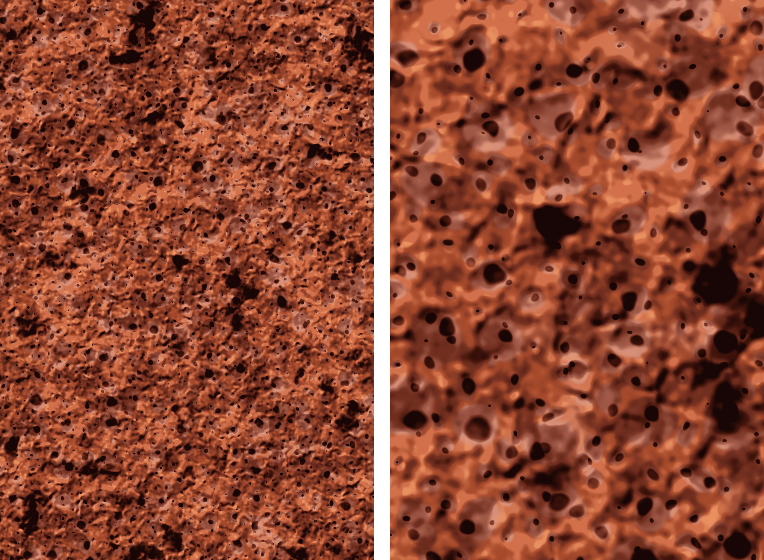
Left: the whole. Right: its middle third, enlarged.
This texture is drawn by a Shadertoy shader. Its source:

```glsl
const vec3 VOID_BLACK = vec3(0.09, 0.025, 0.018);
const vec3 DEEP_BROWN = vec3(0.24, 0.07, 0.04);
const vec3 RED_BROWN = vec3(0.44, 0.18, 0.12);
const vec3 RUST = vec3(0.65, 0.29, 0.17);
const vec3 ORANGE = vec3(0.82, 0.44, 0.29);
const vec3 MAUVE = vec3(0.62, 0.34, 0.27);
const vec3 PALE_PINK = vec3(0.84, 0.56, 0.47);
const vec3 SPARKLE = vec3(0.96, 0.63, 0.42);

const vec2 LIGHT_DIR = vec2(-0.45, 0.89);
const float LIGHT_STEP = 0.004;
const float RELIEF = 1.35;
const float HEIGHT_CONTRAST = 0.72;
const float BRIGHTNESS = 0.56;
const float GRAIN = 0.36;
const float LARGE_PITS = 23.0;
const float SMALL_PITS = 50.0;
const mat2 TURN = mat2(0.8, 0.6, -0.6, 0.8);

float hash(vec2 p) {
    vec3 q = fract(p.xyx * 0.1031);
    q += dot(q, q.yzx + 33.33);
    return fract((q.x + q.y) * q.z);
}

float noise(vec2 p) {
    vec2 cell = floor(p), f = fract(p);
    f = f * f * (3.0 - 2.0 * f);
    float low = mix(hash(cell), hash(cell + vec2(1, 0)), f.x);
    float high = mix(hash(cell + vec2(0, 1)), hash(cell + vec2(1, 1)), f.x);
    return mix(low, high, f.y);
}

// Ragged displacement that breaks up every outline
vec2 crumble(vec2 p) {
    vec2 coarse = vec2(noise(p * 48.0), noise(p * 48.0 + 71.0)) - 0.5;
    vec2 fine = vec2(noise(p * 130.0 + 13.0), noise(p * 130.0 + 97.0)) - 0.5;
    return p + 0.012 * coarse + 0.006 * fine;
}

// Scattered round bubbles: x = bowl depth, y = dark opening inside
vec2 pits(vec2 p, float scale, float seed) {
    p = p * scale + seed;
    vec2 base = floor(p), result = vec2(0.0);
    for (int j = -1; j <= 1; j++)
    for (int i = -1; i <= 1; i++) {
        vec2 id = base + vec2(i, j);
        vec2 jitter = vec2(hash(id + 3.7), hash(id + 41.3)) - 0.5;
        float radius = mix(0.14, 0.5, hash(id + 19.1));
        vec2 offset = p - id - 0.5 - jitter * 0.6;
        float d = length(offset) / radius;
        float opening = radius * mix(0.14, 0.5, hash(id + 67.9));
        float inner = length(offset - jitter.yx * radius * 0.9) / opening;
        result.x = max(result.x, 1.0 - smoothstep(0.35, 1.05, d));
        result.y = max(result.y, 1.0 - smoothstep(0.7, 1.2, inner));
    }
    return result;
}

vec2 allPits(vec2 p) {
    vec2 ragged = mix(p, crumble(p), 0.45);
    vec2 large = pits(ragged, LARGE_PITS, 5.0);
    vec2 small = pits(TURN * ragged, SMALL_PITS, 29.0);
    return max(large, small * vec2(0.65, 0.8));
}

// Deep irregular gaps between clumps
float gaps(vec2 p) {
    float field = 0.68 * noise(p * 19.0 + 8.0) + 0.32 * noise(TURN * p * 47.0);
    return 1.0 - smoothstep(0.17, 0.29, field);
}

// Clumps and crumbs, centred on zero; bubble walls stay smoother
float height(vec2 p) {
    float bowl = allPits(p).x;
    vec2 q = crumble(p);
    float clumps = 0.26 * noise(q * 9.0) + 0.48 * noise(TURN * q * 24.0);
    float crumbs = 0.58 * noise(q * 55.0 + 4.0) + 0.46 * noise(TURN * q * 118.0);
    return clumps - 0.37 + (crumbs - 0.52) * (1.0 - 0.55 * bowl) - 0.22 * bowl;
}

vec3 ramp(float tone, vec3 middle, vec3 bright) {
    vec3 c = mix(VOID_BLACK, DEEP_BROWN, smoothstep(-0.08, 0.13, tone));
    c = mix(c, RED_BROWN, smoothstep(0.1, 0.35, tone));
    c = mix(c, middle, smoothstep(0.33, 0.62, tone));
    return mix(c, bright, smoothstep(0.6, 0.88, tone));
}

void mainImage(out vec4 fragColor, in vec2 fragCoord) {
    vec2 p = fragCoord / iResolution.y + 2.0;
    vec2 pit = allPits(p);
    float level = height(p);
    float slope = level - height(p + LIGHT_DIR * LIGHT_STEP);
    float gap = gaps(crumble(p));

    // Light, depth and fine grain
    float grain = noise(TURN * p * 235.0) - 0.5;
    float tone = BRIGHTNESS + HEIGHT_CONTRAST * level + RELIEF * slope;
    tone += GRAIN * grain * (1.0 - 0.5 * pit.x);
    tone -= 0.55 * pit.y + 0.6 * gap;

    // Orange crust outside, pinkish film inside the bubbles
    float film = smoothstep(0.1, 0.55, pit.x + 0.7 * (noise(p * 30.0 + 50.0) - 0.5));
    vec3 color = mix(ramp(tone, RUST, ORANGE), ramp(tone + 0.1 * film, MAUVE, PALE_PINK), film);

    // Glints on the highest crumbs
    float glint = smoothstep(0.62, 0.85, noise(p * 190.0 + 31.0)) * smoothstep(0.6, 0.95, tone);
    color = mix(color, SPARKLE, 0.65 * glint * (1.0 - 0.5 * film));
    fragColor = vec4(color, 1.0);
}
```
